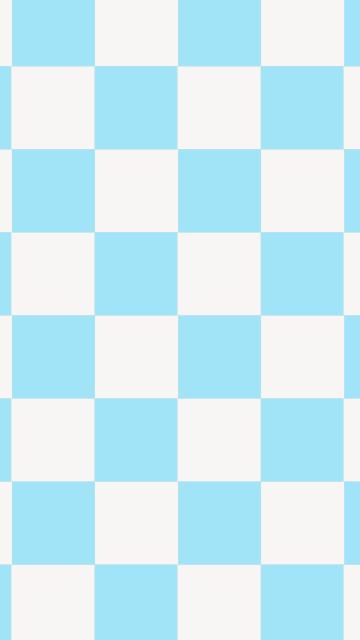
Reproduce this pattern procedurally as a WebGL 2 fragment shader.

```glsl
#version 300 es
precision highp float;

// Lengths are fractions of the canvas width
#define CELL 0.2307
#define GAP 0.0028
#define SOFTNESS 0.0036
#define ORIGIN vec2(0.0338, 0.2095)
#define CREAM vec3(0.969, 0.964, 0.957)
#define SKY vec3(0.630, 0.894, 0.970)
#define RIM vec3(0.690, 0.885, 0.935)

uniform vec2 u_resolution;
out vec4 fragColor;

// Signed distance to a box repeated every two cells
float repeatedBox(vec2 p, vec2 center, vec2 halfSize) {
    float period = 2.0 * CELL;
    vec2 local = mod(p - center + CELL, period) - CELL;
    vec2 d = abs(local) - halfSize;
    return max(d.x, d.y);
}

void main() {
    vec2 p = gl_FragCoord.xy / u_resolution.x - ORIGIN;

    // Two staggered sets of squares, with a sliver between every second column
    float width = CELL - 0.5 * GAP;
    vec2 halfSize = 0.5 * vec2(width, CELL);
    float evenRows = repeatedBox(p, halfSize, halfSize);
    float oddRows = repeatedBox(p, halfSize + vec2(width, CELL), halfSize);
    float dist = min(evenRows, oddRows);

    // Soft edge passing through a slightly greyer rim
    float soft = max(SOFTNESS, 1.0 / u_resolution.x);
    vec3 color = mix(SKY, RIM, smoothstep(-soft, -0.3 * soft, dist));
    color = mix(color, CREAM, smoothstep(-0.3 * soft, 0.7 * soft, dist));

    fragColor = vec4(color, 1.0);
}
```
